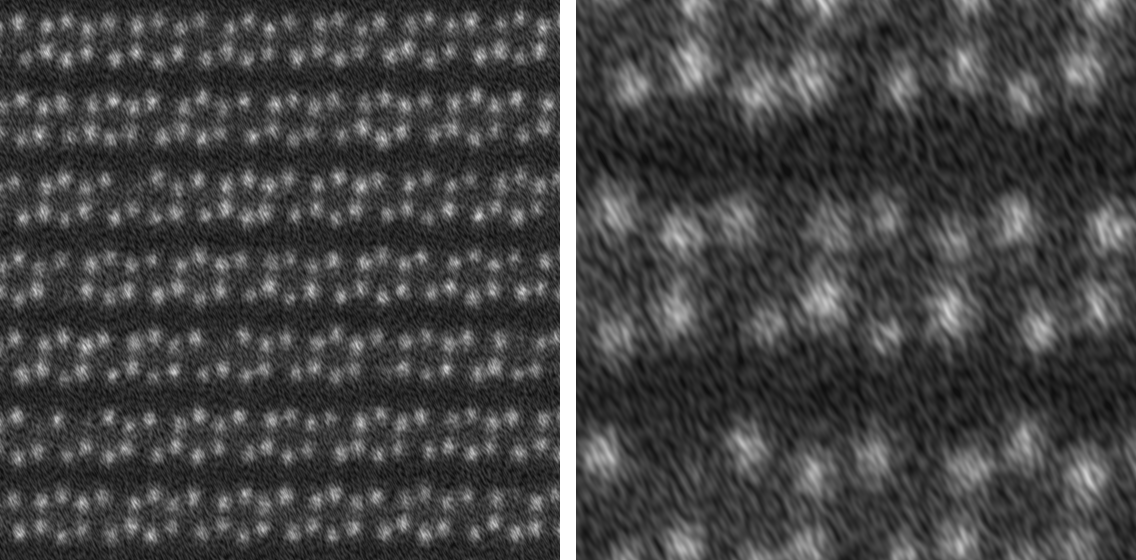
Left: the whole. Right: its middle third, enlarged.
Reproduce this pattern procedurally as a WebGL 2 fragment shader.

```glsl
#version 300 es
precision highp float;
// Atomic-resolution micrograph: bands of paired rows, each row a run of
// four-atom zigzag groups, alternate bands shifted by half a period.
// Gaussian spots over a soft band haze, with slanted gradient-noise grain.

uniform vec2 u_resolution;
out vec4 outColor;

const vec2 PERIOD = vec2(0.1621, 0.1414);     // group width, band height
const vec2 ORIGIN = vec2(0.0865, 0.0495);     // first atom, y measured downward
const vec2 ROW_STEP = vec2(-0.0390, 0.0565);  // upper row to lower row
const vec2 SHEAR = vec2(0.0107, 0.006);       // slight skew of the lattice
const vec2 SPOT_SIGMA = vec2(0.0085, 0.0104);
const float BAND_CENTER = 0.0245;             // below the first atom of a band

// Integer hash giving two values in 0..1.
vec2 hash2(ivec2 cell) {
  uvec2 v = uvec2(cell) * 1664525u + 1013904223u;
  v.x += v.y * 1664525u;
  v.y += v.x * 1664525u;
  v ^= v >> 16u;
  v.x += v.y * 1664525u;
  v.y += v.x * 1664525u;
  v ^= v >> 16u;
  return vec2(v & 65535u) / 65535.0;
}

float cornerRamp(ivec2 cell, vec2 offset) {
  float angle = 6.28319 * hash2(cell).x;
  return dot(vec2(cos(angle), sin(angle)), offset);
}

// Gradient noise scaled to roughly unit deviation.
float gradientNoise(vec2 p) {
  ivec2 i = ivec2(floor(p));
  vec2 f = fract(p);
  vec2 u = f * f * f * (f * (f * 6.0 - 15.0) + 10.0);
  float low = mix(cornerRamp(i, f),
                  cornerRamp(i + ivec2(1, 0), f - vec2(1, 0)), u.x);
  float high = mix(cornerRamp(i + ivec2(0, 1), f - vec2(0, 1)),
                   cornerRamp(i + ivec2(1, 1), f - vec2(1, 1)), u.x);
  return 3.6 * mix(low, high, u.y);
}

// Streaks that fall steeply from upper left to lower right.
float streakGrain(vec2 uv) {
  vec2 along = normalize(vec2(0.47, -0.88));
  vec2 across = vec2(-along.y, along.x);
  vec2 s = vec2(dot(uv, across), dot(uv, along));
  return 0.80 * gradientNoise(s * vec2(290.0, 105.0))
       + 0.55 * gradientNoise(s * vec2(175.0, 70.0) + 37.3);
}

// Place of one atom within its group of four.
vec2 atomOffset(int k) {
  float pairIndex = float(k / 2);
  float odd = float(k % 2);
  return vec2(0.0339 * float(k) + 0.0051 * pairIndex,
              0.0039 * pairIndex - 0.0117 * odd);
}

float spot(vec2 d, vec2 sigma) {
  vec2 r = d / sigma;
  return exp(-0.5 * dot(r, r));
}

// Light of the nearest group in one row; p is relative to the row start.
float atomRow(vec2 p, int rowId) {
  float column = floor(p.x / PERIOD.x + 0.17);
  p.x -= column * PERIOD.x;
  float light = 0.0;
  for (int k = 0; k < 4; k++) {
    ivec2 id = ivec2(int(column) * 4 + k, rowId);
    vec2 jitter = (hash2(id + 211) - 0.5) * 0.0052;
    vec2 vary = hash2(id + 577);
    float strength = mix(0.30, 0.50, vary.x) * (vary.y < 0.03 ? 0.3 : 1.0);
    float size = mix(0.88, 1.10, vary.y);
    light += strength * spot(p - atomOffset(k) - jitter, SPOT_SIGMA * size);
  }
  return light;
}

void main() {
  vec2 uv = gl_FragCoord.xy / u_resolution;

  // Skewed lattice coordinates with y pointing down
  vec2 q = vec2(uv.x, 1.0 - uv.y);
  q += SHEAR * q.yx;
  q -= ORIGIN;

  // Nearest band, with alternate bands shifted half a period
  float band = floor((q.y - BAND_CENTER) / PERIOD.y + 0.5);
  q.y -= band * PERIOD.y;
  q.x -= 0.5 * PERIOD.x * mod(band, 2.0);

  // Background glow and slow unevenness
  float bandDistance = (q.y - BAND_CENTER) / 0.047;
  float value = 0.142 + 0.068 * exp(-bandDistance * bandDistance);
  value += 0.008 * gradientNoise(uv * 22.0);

  // The two rows of atoms in the band
  for (int row = 0; row < 2; row++) {
    value += atomRow(q - float(row) * ROW_STEP, int(band) * 2 + row);
  }

  // Grain grows with brightness, as in counted signals
  value += 0.13 * sqrt(value) * streakGrain(uv);
  outColor = vec4(vec3(clamp(value, 0.06, 1.0)), 1.0);
}
```
